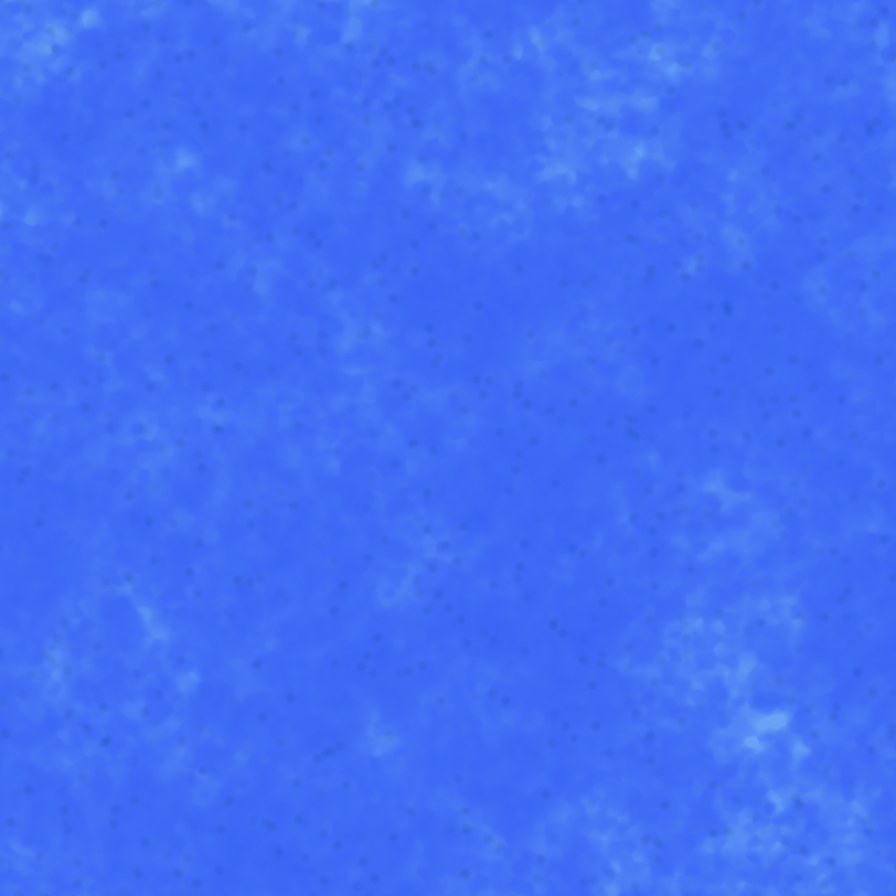
Write a WebGL 2 fragment shader that draws this texture.

```glsl
#version 300 es
precision highp float;
// Mottled blue pigment wash with soft cloudy patches and fine blurred grain.

uniform vec2 u_resolution;
out vec4 fragColor;

// Three pseudo-random values in 0..1 for a cell
vec3 hash3(vec2 cell, float seed) {
    vec3 p = fract(vec3(cell.xyx + seed * 17.31) * vec3(0.1031, 0.1030, 0.0973));
    p += dot(p, p.yxz + 33.33);
    return fract((p.xxy + p.yzz) * p.zyx);
}

// Smooth cellular noise: blended cell values, mean 0, deviation near 1
float softCells(vec2 p, float seed, float sharpness) {
    vec2 cell = floor(p);
    float total = 0.0;
    float weightSum = 0.0;
    for (int y = -1; y <= 1; y++) {
        for (int x = -1; x <= 1; x++) {
            vec2 neighbour = cell + vec2(x, y);
            vec3 rnd = hash3(neighbour, seed);
            vec2 offset = neighbour + rnd.xy - p;
            float weight = exp(-sharpness * dot(offset, offset));
            total += weight * rnd.z;
            weightSum += weight;
        }
    }
    return (total / weightSum - 0.5) * 4.0;
}

// Sparse round dabs with soft edges; rarity is the share of empty cells
float dabs(vec2 p, float seed, float rarity, float radius) {
    vec2 cell = floor(p);
    float result = 0.0;
    for (int y = -1; y <= 1; y++) {
        for (int x = -1; x <= 1; x++) {
            vec2 neighbour = cell + vec2(x, y);
            vec3 rnd = hash3(neighbour, seed);
            float reach = length(neighbour + rnd.xy - p);
            float strength = smoothstep(rarity, 1.0, rnd.z);
            result += strength * (1.0 - smoothstep(0.2 * radius, radius, reach));
        }
    }
    return result;
}

// Layered sines that bend the patches out of round
vec2 warp(vec2 p, float amount) {
    vec2 bend = sin(p.yx * vec2(9.0, 11.0) + vec2(0.7, 2.1));
    bend += 0.5 * sin(p.yx * vec2(23.0, 19.0) + p * 7.0 + vec2(4.0, 1.3));
    return p + amount * bend;
}

// Large clouds, calmer near the middle of the sheet
float cloudTone(vec2 p) {
    float tone = 1.3 * (distance(p, vec2(0.6, 0.48)) - 0.42);
    tone += 0.45 * softCells(p * 4.0, 1.0, 4.0);
    tone += 0.38 * softCells(p * vec2(8.0, 9.5), 2.0, 4.0);
    return tone + 0.36 * softCells(p * 19.0, 3.0, 4.0);
}

// Fine pigment grain in two sizes
float grainTone(vec2 p) {
    float tone = 0.42 * softCells(p * 42.0, 4.0, 5.0);
    return tone + 0.36 * softCells(p * 84.0, 5.0, 5.0);
}

// Tone to pigment colour, with a long pale tail
vec3 pigment(float tone) {
    float green = 0.386 + 0.046 * exp(0.6 * clamp(tone, -3.0, 2.8));
    return vec3(0.23 + 0.76 * (green - 0.40), green, 0.96);
}

void main() {
    vec2 uv = gl_FragCoord.xy / min(u_resolution.x, u_resolution.y);

    // Broad patches and the grain that grows stronger where they are pale
    float cloud = cloudTone(warp(uv, 0.012));
    float grainAmount = mix(0.75, 1.2, smoothstep(-1.0, 1.0, cloud));
    float tone = cloud + grainAmount * grainTone(uv);

    // Pale dabs, then faint dark specks
    tone += 1.6 * dabs(warp(uv, 0.004) * 20.0, 6.0, 0.93, 0.5);
    float speck = dabs(uv * 75.0, 7.0, 0.8, 0.6);

    vec3 colour = pigment(tone);
    colour -= speck * vec3(0.025, 0.025, 0.06);
    fragColor = vec4(colour, 1.0);
}
```
